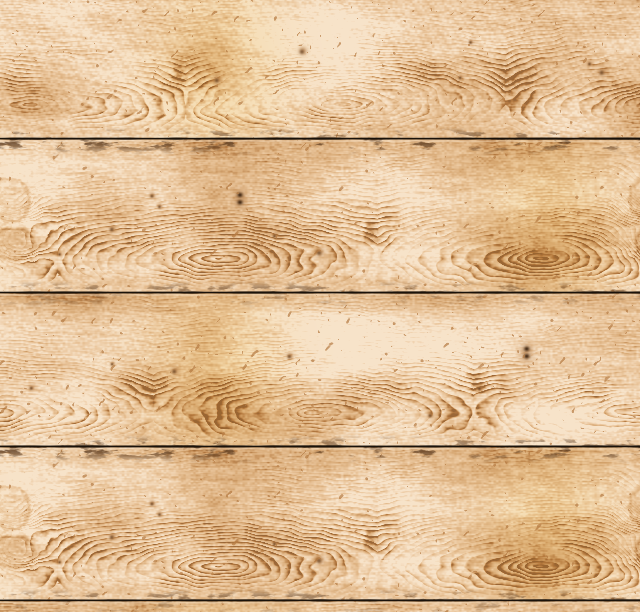
Give the GLSL for this texture, as a Shadertoy shader.

```glsl
const float PLANK_HEIGHT = 0.2515;
const float FIRST_SEAM = 0.019;
const float RING_PERIOD = 0.5;
const float RING_AXIS = 0.22;

const vec3 PALE = vec3(0.97, 0.89, 0.79);
const vec3 LIGHT = vec3(0.92, 0.78, 0.62);
const vec3 TAN = vec3(0.85, 0.67, 0.47);
const vec3 BROWN = vec3(0.71, 0.48, 0.26);
const vec3 UMBER = vec3(0.36, 0.23, 0.12);
const vec3 SEAM = vec3(0.10, 0.07, 0.04);

float hash(vec2 p) {
    return fract(sin(dot(p, vec2(127.1, 311.7))) * 43758.5453);
}

float noise(vec2 p) {
    vec2 i = floor(p), f = fract(p);
    f = f * f * (3.0 - 2.0 * f);
    return mix(mix(hash(i), hash(i + vec2(1, 0)), f.x),
               mix(hash(i + vec2(0, 1)), hash(i + vec2(1, 1)), f.x), f.y);
}

float fbm(vec2 p) {
    float sum = 0.0, amp = 0.5;
    for (int i = 0; i < 4; i++) {
        sum += amp * noise(p);
        p = mat2(0.8, 0.6, -0.6, 0.8) * p * 2.03 + 17.1;
        amp *= 0.5;
    }
    return sum / 0.9375;
}

// Horizontal offset on a surface that wraps at the canvas edge
float wrapX(float x, float center) {
    return fract(x - center + 0.5) - 0.5;
}

float spot(vec2 offset, vec2 radius) {
    vec2 q = offset / radius;
    return exp(-dot(q, q));
}

// Nested ovals along the ring axis, meeting in pointed saddles
float ringField(float x, float v, float start) {
    float along = 2.0 * abs(fract((x - start) / RING_PERIOD + 0.5) - 0.5);
    return length(vec2(along, (v - RING_AXIS) / 0.27));
}

// Slow darkening across a ring, then a crisp late-wood edge
float ringProfile(float phase) {
    float f = fract(phase);
    return f * f * (1.0 - smoothstep(0.82, 1.0, f)) * 1.5;
}

// One small round pit in some cells of a square grid
float pits(vec2 p, float share) {
    vec2 cell = floor(p);
    vec2 center = 0.3 + 0.4 * vec2(hash(cell + 3.1), hash(cell + 8.3));
    float radius = mix(0.1, 0.27, hash(cell + 5.9));
    return step(hash(cell), share) * (1.0 - smoothstep(radius * 0.5, radius, length(fract(p) - center)));
}

vec3 woodRamp(float tone) {
    float t = clamp(tone, 0.0, 1.2) * 3.0;
    vec3 c = mix(PALE, LIGHT, clamp(t, 0.0, 1.0));
    c = mix(c, TAN, clamp(t - 1.0, 0.0, 1.0));
    c = mix(c, BROWN, clamp(t - 2.0, 0.0, 1.0));
    return mix(c, UMBER, 0.5 * clamp(t - 3.0, 0.0, 1.0));
}

void mainImage(out vec4 fragColor, in vec2 fragCoord) {
    vec2 uv = fragCoord / iResolution.xy;
    float width = iResolution.x / iResolution.y;
    float pixel = 1.0 / iResolution.y;

    // Plank index and height within the plank
    float row = (uv.y - FIRST_SEAM) / PLANK_HEIGHT;
    float id = floor(row), v = fract(row);
    bool even = mod(id, 2.0) < 0.5;
    float seed = even ? 0.0 : id * 7.3 + 20.0;
    float start = even ? 0.34 : 0.465 + 0.025 * id;
    float burnX = start + (id == 1.0 ? 0.0 : 0.5);
    vec2 p = vec2(uv.x, v) + seed;

    // Large paired knot on even planks
    float knotX = wrapX(uv.x, 0.015) * width;
    float wobble = 0.5 * (fbm(p * vec2(40.0, 10.0)) - 0.5);
    float upper = length(vec2(knotX / 0.032, (v - 0.60) * PLANK_HEIGHT / 0.034));
    float lower = length(vec2((knotX - 0.01) / 0.034, (v - 0.32) * PLANK_HEIGHT / 0.026));
    float knot = even ? min(upper, lower) + wobble : 9.0;

    // Growth rings, bent around the large knot
    float field = ringField(uv.x, v, start);
    field += 0.30 * (fbm(p * vec2(8.0, 4.0)) - 0.5) + 0.07 * (noise(p * vec2(42.0, 14.0)) - 0.5);
    field += 0.7 * exp(-knot * knot * 0.6);
    float ring = ringProfile(12.0 * field);
    float ringMask = mix(0.3, 1.0, 1.0 - smoothstep(0.35, 0.72, v)) * smoothstep(0.0, 0.15, v);
    ringMask *= 0.15 + 1.3 * smoothstep(0.25, 0.8, fbm(p * vec2(14.0, 6.0) + 4.0));
    ringMask *= 0.55 + 0.9 * noise(p * vec2(130.0, 60.0));

    // Stains, streaks and fine fibre
    float tone = 0.24 + 1.15 * (fbm(p * vec2(5.0, 2.0)) - 0.5);
    tone += 0.25 * (fbm(p * vec2(7.0, 32.0)) - 0.5);
    tone += 0.24 * (noise(p * vec2(60.0, 105.0)) - 0.5);
    tone += 0.34 * (noise(p * vec2(260.0, 75.0)) - 0.5);
    tone += 0.72 * ring * ringMask;
    tone -= 0.12 * spot(vec2(0.0, v - 0.62), vec2(1.0, 0.2));
    tone += 0.16 * (1.0 - smoothstep(0.0, 0.16, v));
    tone += (even ? 0.12 : 0.32) * smoothstep(0.82, 1.0, v);

    // Scorched ovals and dark, streaked saddles
    float scorch = spot(vec2(wrapX(uv.x, burnX), v - RING_AXIS), vec2(0.085, 0.17));
    tone += (0.30 + 0.35 * fbm(p * vec2(20.0, 14.0))) * scorch;
    float saddleX = (fract((uv.x - start) / RING_PERIOD) - 0.5) * RING_PERIOD;
    float saddle = spot(vec2(saddleX, v - 0.40), vec2(0.04, 0.11));
    tone += saddle * (0.6 * ring + 0.7 * smoothstep(0.5, 0.75, fbm(p * vec2(45.0, 18.0))));
    tone += 0.22 * spot(vec2(wrapX(uv.x, 0.34), v - 0.6), vec2(0.05, 0.35));

    // Knot heart and rim
    tone += 0.20 * (1.0 - smoothstep(0.7, 1.1, knot));
    tone += 0.40 * exp(-pow((knot - 1.0) / 0.10, 2.0));
    vec3 color = woodRamp(tone);
    float amber = spot(vec2(wrapX(uv.x, even ? 0.86 : 0.34), v - 0.45), vec2(0.10, 0.6));
    color *= mix(vec3(1.0), vec3(0.99, 0.97, 0.87), amber);

    // Scattered pin knots
    for (int i = 0; i < 6; i++) {
        vec2 key = vec2(float(i) + 1.0, seed);
        vec2 at = vec2(hash(key), 0.2 + 0.45 * hash(key + 5.7));
        vec2 offset = vec2(wrapX(uv.x, at.x) * width, (v - at.y) * PLANK_HEIGHT);
        float size = mix(0.002, 0.0038, hash(key + 9.1));
        color = mix(color, BROWN, 0.7 * spot(offset, vec2(size * 1.8)));
        color = mix(color, UMBER, 0.6 * spot(offset + size * 0.4, vec2(size)));
    }

    // Double dark knot on the two middle planks
    if (id == 1.0 || id == 2.0) {
        vec2 offset = vec2((uv.x - (id == 1.0 ? 0.823 : 0.375)) * width, (v - 0.61) * PLANK_HEIGHT);
        color = mix(color, BROWN, 0.5 * spot(offset, vec2(0.011, 0.016)));
        offset.y = abs(offset.y) - 0.006;
        color = mix(color, UMBER * 0.8, spot(offset, vec2(0.0045, 0.004)));
    }

    // Pits, and chipped wear along the plank edges
    vec2 surface = vec2(uv.x * width, v * PLANK_HEIGHT) + seed;
    color = mix(color, BROWN, 0.7 * pits(surface * 75.0 + noise(surface * 90.0), 0.14));
    float chips = smoothstep(0.54, 0.72, fbm(p * vec2(42.0, 30.0)));
    float edge = (even ? 0.8 : 0.3) * smoothstep(0.88, 0.98, v) + 0.5 * (1.0 - smoothstep(0.02, 0.08, v));
    color = mix(color, UMBER, chips * edge);

    // Seam with a pale lip beneath it
    float below = (1.0 - v) * PLANK_HEIGHT;
    float gap = min(v * PLANK_HEIGHT, below);
    float halfGap = 0.0013 + 0.0006 * noise(vec2(uv.x * 40.0, floor(row + 0.5)));
    color = mix(color, PALE, 0.5 * exp(-pow((below - 0.004) / 0.0012, 2.0)));
    color = mix(SEAM, color, smoothstep(halfGap - 0.7 * pixel, halfGap + 0.7 * pixel, gap));

    fragColor = vec4(color, 1.0);
}
```
